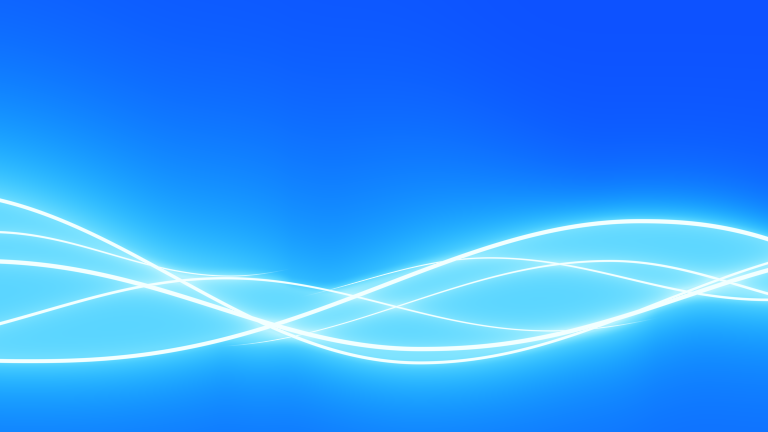
Write a Shadertoy shader that draws this background.

```glsl
// Luminous ribbons crossing a blue sky: each strand eases between three
// extremes with cosine waves; their soft upper and lower envelopes bound a
// pale band that glows outward. One light value sets the blue-cyan colour.

const float PI = 3.14159265;
const float ASPECT = 16.0 / 9.0;
const int STRANDS = 7;

// Wave extremes of each strand, in units of canvas height
const vec2 FIRST[STRANDS] = vec2[STRANDS](
    vec2(-0.162, 0.556), vec2(-0.069, 0.396), vec2(0.069, 0.164), vec2(-0.324, 0.201),
    vec2(-0.023, 0.463), vec2(0.532, 0.294), vec2(0.463, 0.197));
const vec2 MIDDLE[STRANDS] = vec2[STRANDS](
    vec2(0.972, 0.160), vec2(0.972, 0.192), vec2(1.481, 0.488), vec2(0.521, 0.356),
    vec2(0.532, 0.361), vec2(1.134, 0.403), vec2(1.412, 0.396));
const vec2 LAST[STRANDS] = vec2[STRANDS](
    vec2(2.083, 0.440), vec2(2.083, 0.421), vec2(2.5, 0.164), vec2(1.273, 0.234),
    vec2(0.926, 0.421), vec2(1.778, 0.306), vec2(2.014, 0.282));
// Exponent that skews each wave toward its later extreme
const float SKEW[STRANDS] = float[STRANDS](1.0, 1.1, 1.18, 1.0, 1.0, 1.0, 1.0);
// Visible start and end, then half-width at both
const vec4 SPAN[STRANDS] = vec4[STRANDS](
    vec4(-0.2, 2.0, 0.0045, 0.0025), vec4(-0.2, 2.0, 0.0050, 0.0050),
    vec4(-0.2, 2.0, 0.0045, 0.0050), vec4(-0.2, 1.53, 0.0040, 0.0008),
    vec4(-0.2, 0.68, 0.0032, 0.0006), vec4(0.69, 2.0, 0.0006, 0.0035),
    vec4(0.50, 2.0, 0.0006, 0.0035));

const float END_FADE = 0.15;
const float ENVELOPE_SHARPNESS = 70.0;
const float BAND_LIGHT = 0.83;
const float BAND_SOFTNESS = 0.018;
const float STRAND_GLOW = 0.06;
const float STRAND_GLOW_RADIUS = 0.022;
const vec3 STRAND_COLOUR = vec3(0.95, 1.0, 1.0);

float strandHeight(int i, float x) {
    bool early = x < MIDDLE[i].x;
    vec2 a = early ? FIRST[i] : MIDDLE[i];
    vec2 b = early ? MIDDLE[i] : LAST[i];
    float t = pow(abs((x - a.x) / (b.x - a.x)), SKEW[i]);
    return mix(a.y, b.y, 0.5 - 0.5 * cos(PI * t));
}

// Light over the band: wide glow at left, tight rim at right
float skyLight(float u, float y, float d) {
    float radius = mix(0.25, 0.068, smoothstep(0.4, 0.8, u));
    float dip = (u - 0.43) / 0.15;
    float strength = 0.51 - 0.13 * exp(-dip * dip);
    return 0.36 - 0.04 * smoothstep(0.5, 1.0, y) + strength * exp(-d / radius);
}

float lowerLight(float d) {
    return 0.42 + 0.42 * exp(-d / 0.12);
}

// Deep blue to cyan to near white
vec3 lightColour(float light) {
    return vec3(0.05 + 0.9 * pow(light, 6.0), light, 1.0);
}

void mainImage(out vec4 fragColor, in vec2 fragCoord) {
    vec2 uv = fragCoord / iResolution.xy;
    vec2 p = uv * vec2(ASPECT, 1.0);
    float pixel = 1.0 / iResolution.y;

    // Gather strand coverage, glow and smooth envelopes
    float upperSum = 0.0, lowerSum = 0.0, glow = 0.0, cover = 0.0;
    for (int i = 0; i < STRANDS; i++) {
        vec4 span = SPAN[i];
        float h = strandHeight(i, p.x);
        float slope = (strandHeight(i, p.x + 0.002) - h) / 0.002;
        float d = abs(p.y - h) / sqrt(1.0 + slope * slope);
        float visible = smoothstep(span.x, span.x + END_FADE, p.x)
                      * (1.0 - smoothstep(span.y - END_FADE, span.y, p.x));
        float halfWidth = mix(span.z, span.w, clamp((p.x - span.x) / (span.y - span.x), 0.0, 1.0));
        float line = 1.0 - smoothstep(halfWidth - 0.7 * pixel, halfWidth + 0.7 * pixel, d);

        upperSum += visible * exp(ENVELOPE_SHARPNESS * h);
        lowerSum += visible * exp(-ENVELOPE_SHARPNESS * h);
        glow += visible * exp(-d / STRAND_GLOW_RADIUS);
        cover = max(cover, visible * line);
    }
    float above = p.y - log(upperSum) / ENVELOPE_SHARPNESS;
    float below = -log(lowerSum) / ENVELOPE_SHARPNESS - p.y;

    // Blend the band into the sky above and the blue below
    float light = BAND_LIGHT + STRAND_GLOW * min(glow, 2.0);
    light = mix(light, skyLight(uv.x, p.y, max(above, 0.0)),
                smoothstep(-BAND_SOFTNESS, BAND_SOFTNESS, above));
    light = mix(light, lowerLight(max(below, 0.0)),
                smoothstep(-BAND_SOFTNESS, BAND_SOFTNESS, below));

    vec3 colour = mix(lightColour(clamp(light, 0.0, 1.0)), STRAND_COLOUR, cover);
    fragColor = vec4(colour, 1.0);
}
```
